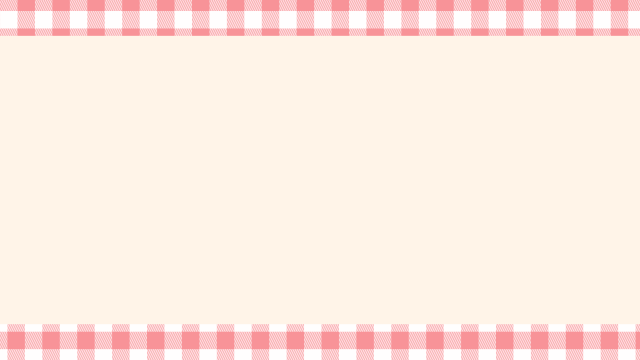
Write a Shadertoy shader that draws this background.

```glsl
#define CHECK_PERIOD 0.09694
#define BAND_HEIGHT 0.0995
#define TOP_START vec2(0.0486, 0.9694)
#define BOTTOM_START vec2(0.0206, 0.0301)
#define TWILL_PITCH (CHECK_PERIOD / 16.0)
#define TWILL_SLOPE 0.5
#define TWILL_CONTRAST 0.3
#define CREAM vec3(1.0, 0.957, 0.910)
#define WHITE vec3(1.0, 0.995, 0.995)
#define PINK vec3(0.973, 0.576, 0.596)

const float PI = 3.14159265;

// Coverage of stripes half a period wide, on both axes at once
vec2 stripes(vec2 p, vec2 start, float pixel) {
    vec2 fromCentre = p - start - 0.25 * CHECK_PERIOD;
    vec2 dist = abs(mod(fromCentre + 0.5 * CHECK_PERIOD, CHECK_PERIOD) - 0.5 * CHECK_PERIOD);
    return clamp((0.25 * CHECK_PERIOD - dist) / pixel + 0.5, 0.0, 1.0);
}

// Share of warp thread on show, softened where the weave is finer than a pixel
float twill(vec2 p, float pixel) {
    float f = PI * pixel / TWILL_PITCH;
    float visible = f < PI ? sin(f) / f : 0.0;
    float phase = 2.0 * PI * (p.x + TWILL_SLOPE * p.y) / TWILL_PITCH;
    return 0.48 + TWILL_CONTRAST * visible * sin(phase);
}

// Columns and rows of dyed thread crossing on white cloth
vec3 gingham(vec2 p, vec2 start, float pixel) {
    vec2 dyed = stripes(p, start, pixel);
    return mix(WHITE, PINK, mix(dyed.y, dyed.x, twill(p, pixel)));
}

void mainImage(out vec4 fragColor, in vec2 fragCoord) {
    float pixel = 1.0 / iResolution.y;
    vec2 p = fragCoord * pixel;

    // Each half of the canvas has its own check offset
    vec2 start = p.y > 0.5 ? TOP_START : BOTTOM_START;

    // Cloth bands along the top and bottom edges
    float edgeDistance = min(p.y, 1.0 - p.y);
    float band = clamp((BAND_HEIGHT - edgeDistance) / pixel + 0.5, 0.0, 1.0);

    fragColor = vec4(mix(CREAM, gingham(p, start, pixel), band), 1.0);
}
```
